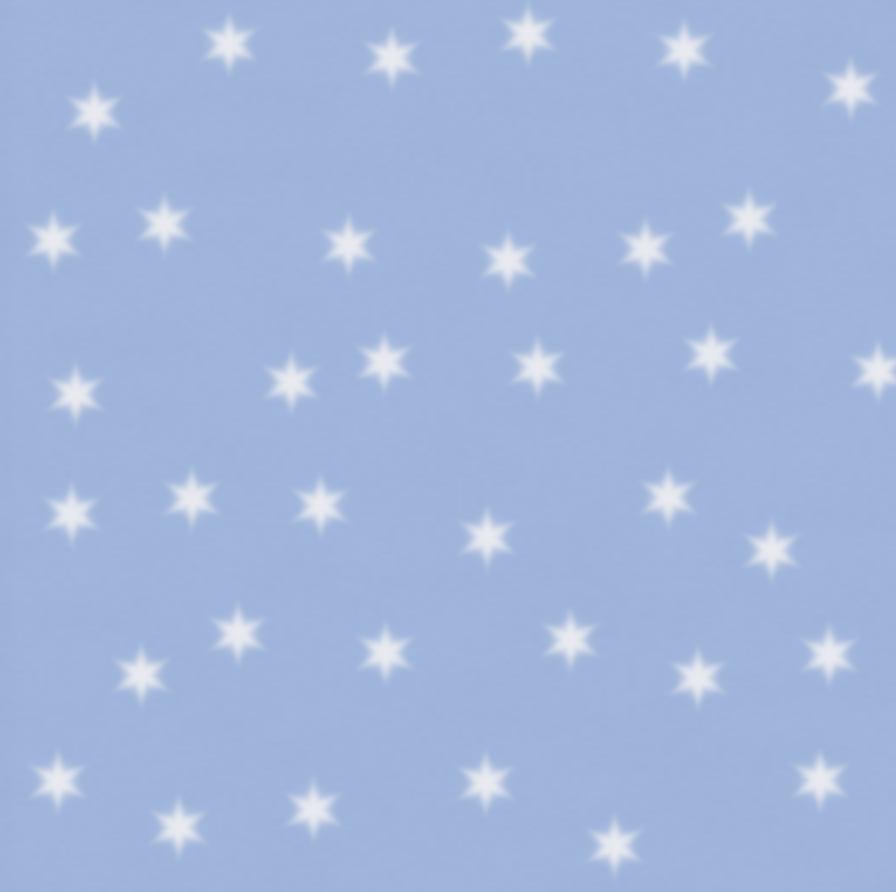
Give the GLSL for this pattern, as a WebGL 2 fragment shader.

```glsl
#version 300 es
precision highp float;

// Soft white six-pointed stars scattered over a pale blue cloth.
// Each cell of a staggered grid holds one jittered star, built from a
// blurred core and six tapering rays; faint noise gives the cloth its grain.

uniform vec2 u_resolution;
out vec4 fragColor;

const vec3 CLOTH_BLUE = vec3(0.622, 0.707, 0.856);
const vec3 STAR_WHITE = vec3(0.915, 0.92, 0.94);
const float GRID_CELLS = 6.0;
const float STAR_RADIUS = 0.043;
const float JITTER = 0.54;
const float SECTOR = 1.04719755;

// Sineless hash: two random values in 0..1
vec2 hash22(vec2 p) {
    vec3 q = fract(p.xyx * vec3(0.1031, 0.1030, 0.0973));
    q += dot(q, q.yzx + 33.33);
    return fract((q.xx + q.yz) * q.zy);
}

float valueNoise(vec2 p) {
    vec2 cell = floor(p);
    vec2 f = fract(p);
    f = f * f * (3.0 - 2.0 * f);
    float low = mix(hash22(cell).x, hash22(cell + vec2(1.0, 0.0)).x, f.x);
    float high = mix(hash22(cell + vec2(0.0, 1.0)).x, hash22(cell + 1.0).x, f.x);
    return mix(low, high, f.y);
}

// Coverage of one star; p is the offset from its centre in star radii
float starGlow(vec2 p) {
    float r = length(p);
    if (r > 1.2) return 0.0;

    // Fold all six rays onto one, with the first pointing straight up
    float angle = atan(p.x, p.y);
    angle -= SECTOR * floor(angle / SECTOR + 0.5);
    vec2 ray = r * vec2(cos(angle), sin(angle));

    float width = mix(0.19, 0.065, clamp(ray.x, 0.0, 1.0));
    float across = ray.y / width;
    float rayGlow = 0.85 * exp(-across * across) * (1.0 - smoothstep(0.1, 1.02, ray.x));
    float core = 0.94 * exp(-pow(r / 0.38, 2.4));
    return 1.0 - (1.0 - core) * (1.0 - rayGlow);
}

// Combined coverage of the stars in the cells around p
float starField(vec2 p, float cells, float radius) {
    vec2 gridPos = p * cells;
    vec2 home = floor(gridPos);
    float glow = 0.0;
    for (int y = -1; y <= 1; y++) {
        for (int x = -1; x <= 1; x++) {
            vec2 cell = home + vec2(x, y);
            float stagger = 0.5 * mod(cell.y, 2.0) - 0.25;
            vec2 jitter = JITTER * (hash22(cell + 17.0) - 0.5);
            vec2 centre = cell + 0.5 + jitter + vec2(stagger, 0.0);
            glow = max(glow, starGlow((gridPos - centre) / (cells * radius)));
        }
    }
    return glow;
}

// Blue ground with faint mottling, grain and a slightly duller left edge
vec3 clothColour(vec2 p) {
    float mottle = valueNoise(p * vec2(12.0, 26.0)) - 0.5;
    float grain = valueNoise(p * vec2(130.0, 210.0)) - 0.5;
    float edge = 1.0 - smoothstep(0.0, 0.03, p.x);
    return CLOTH_BLUE + 0.006 * mottle + 0.008 * grain - edge * vec3(0.008, 0.002, 0.012);
}

void main() {
    vec2 p = gl_FragCoord.xy / u_resolution.y;
    float glow = starField(p, GRID_CELLS, STAR_RADIUS);
    fragColor = vec4(mix(clothColour(p), STAR_WHITE, glow), 1.0);
}
```
